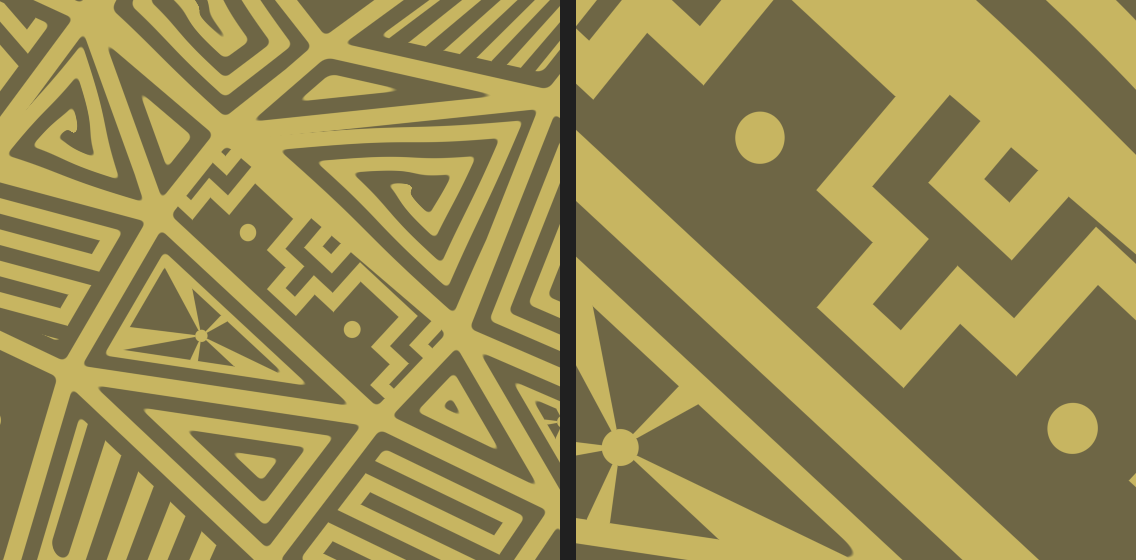
Left: the whole. Right: its middle third, enlarged.
Give the GLSL for this pattern, as a WebGL 2 fragment shader.

```glsl
#version 300 es
precision highp float;

uniform vec2 u_resolution;
out vec4 outColor;

const vec3 GOLD = vec3(0.78, 0.71, 0.38);
const vec3 OLIVE = vec3(0.43, 0.40, 0.27);
const vec2 CELL = vec2(0.38, 0.29);
const float TILT = -0.6;
const float GAP = 0.0155;
const float BAND = 0.027;
const float ROUNDING = 0.012;
const float TAU = 6.2831853;

// Integer hash: two values in 0..1 per lattice point
vec2 hash2(ivec2 c, uint seed) {
  uvec2 v = uvec2(c + 4096) * uvec2(1664525u, 22695477u) + seed * 747796405u;
  v.x += v.y * 1664525u;
  v.y += v.x * 1664525u;
  v ^= v >> 16u;
  v.x += v.y * 1664525u;
  v.y += v.x * 1664525u;
  v ^= v >> 16u;
  return vec2(v & 65535u) / 65535.0;
}

float softMin(float a, float b) {
  float h = max(ROUNDING - abs(a - b), 0.0) / ROUNDING;
  return min(a, b) - h * h * ROUNDING * 0.25;
}

// Distance to the left of edge a-b, less the gap between pieces
float edge(vec2 p, vec2 a, vec2 b) {
  vec2 t = normalize(b - a), q = p - a;
  return t.x * q.y - t.y * q.x - GAP;
}

// All ink functions below are positive where dark
float stripes(float d, float w) {
  return 0.5 * w - abs(mod(d + 0.5 * w, 2.0 * w) - w);
}

float frame(float d, float w) {
  return min(d, w - d);
}

float spiral(float d, vec2 q, float w) {
  return stripes(d + 2.0 * w * atan(q.y, q.x) / TAU, w);
}

float petals(float d, vec2 q, float count) {
  float r = length(q);
  float turn = fract(atan(q.y, q.x) / TAU * count);
  float sector = r * (0.38 - abs(turn - 0.5)) * TAU / count;
  return min(min(sector, r - 0.011), d - 1.45 * BAND);
}

// Rounded teeth growing from the first side; e holds the four side distances
float comb(vec4 e, float count, float w) {
  float pitch = max(e.w + e.y - 2.0 * w, 0.02) / count;
  float x = (fract((e.w - w) / pitch) - 0.5) * pitch;
  float reach = 0.64 * (e.x + e.z);
  return 0.26 * pitch - length(vec2(x, max(e.x - reach, 0.0)));
}

// Bars fixed alternately to opposite sides
float meander(vec4 e, float w) {
  float row = floor((e.x + 0.5 * w) / (2.0 * w));
  float openSide = mod(row, 2.0) < 0.5 ? e.y : e.w;
  return min(stripes(e.x, w), openSide - 2.0 * w);
}

// Stepped pyramids with pierced dots, echoed by stepped bands
float steps(vec4 e, float count, float w) {
  float pitch = max(e.w + e.y, 0.02) / count;
  float x = abs(fract(e.w / pitch) - 0.5) * pitch;
  float base = max(x - 0.36 * pitch, e.x - 0.28 * pitch);
  float top = max(x - 0.18 * pitch, e.x - 0.56 * pitch);
  float f = min(min(base, top), e.x - 0.08 * pitch);
  float hole = length(vec2(x, e.x - 0.28 * pitch)) - 0.015;
  return min(stripes(max(f, -0.5 * w) + w, w), hole);
}

float triangleInk(vec2 p, vec2 a, vec2 b, vec2 c, float pick) {
  float d = softMin(softMin(edge(p, a, b), edge(p, b, c)), edge(p, c, a));
  vec2 q = p - (a + b + c) / 3.0;
  float ink = stripes(d, BAND);
  if (pick < 0.24) ink = max(frame(d, 0.9 * BAND), petals(d, q, 5.0));
  else if (pick < 0.42) ink = spiral(d, q, BAND);
  else if (pick < 0.5) ink = length(q) - 0.022;
  return min(d, ink);
}

float quadInk(vec2 p, vec2 a, vec2 b, vec2 c, vec2 d, float pick) {
  vec4 e = vec4(edge(p, a, b), edge(p, b, c), edge(p, c, d), edge(p, d, a));
  float inset = softMin(softMin(e.x, e.y), softMin(e.z, e.w));
  float hairpin = softMin(softMin(e.x, e.y), e.z);
  float ink = stripes(hairpin, BAND);
  if (pick < 0.22) ink = max(frame(inset, BAND), comb(e, 5.0, BAND));
  else if (pick < 0.42) ink = max(frame(inset, BAND), meander(e, BAND));
  else if (pick < 0.7) ink = steps(e, 2.0, 0.024);
  else if (pick < 0.88) ink = spiral(inset, p - 0.25 * (a + b + c + d), BAND);
  return min(inset, ink);
}

vec2 corner(ivec2 c) {
  return (vec2(c) + 0.62 * (hash2(c, 3u) - 0.5)) * CELL;
}

// One cell: a whole quad, or two triangles along either diagonal
float cellInk(vec2 p, ivec2 c) {
  vec2 v0 = corner(c), v1 = corner(c + ivec2(1, 0));
  vec2 v2 = corner(c + ivec2(1, 1)), v3 = corner(c + ivec2(0, 1));
  vec2 kind = hash2(c, 11u);
  // Golden-ratio strides keep neighbouring motifs different
  float pick = fract(dot(vec2(c), vec2(0.618, 0.77)) + 0.1 * kind.x);
  float other = fract(pick + 0.4);
  if (((c.x + c.y) & 1) == 0) {
    return kind.y < 0.5 ? quadInk(p, v0, v1, v2, v3, pick)
                        : quadInk(p, v2, v3, v0, v1, pick);
  }
  return kind.y < 0.5
    ? max(triangleInk(p, v0, v1, v2, pick), triangleInk(p, v0, v2, v3, other))
    : max(triangleInk(p, v1, v2, v3, pick), triangleInk(p, v1, v3, v0, other));
}

void main() {
  float pixel = 1.0 / min(u_resolution.x, u_resolution.y);
  vec2 uv = gl_FragCoord.xy * pixel;
  vec2 along = vec2(cos(TILT), sin(TILT));
  vec2 p = vec2(dot(uv, along), dot(uv, vec2(-along.y, along.x)));

  ivec2 home = ivec2(floor(p / CELL));
  float ink = -1.0;
  for (int y = -1; y <= 1; y++)
    for (int x = -1; x <= 1; x++)
      ink = max(ink, cellInk(p, home + ivec2(x, y)));

  float cover = smoothstep(-0.7 * pixel, 0.7 * pixel, ink);
  outColor = vec4(mix(GOLD, OLIVE, cover), 1.0);
}
```
